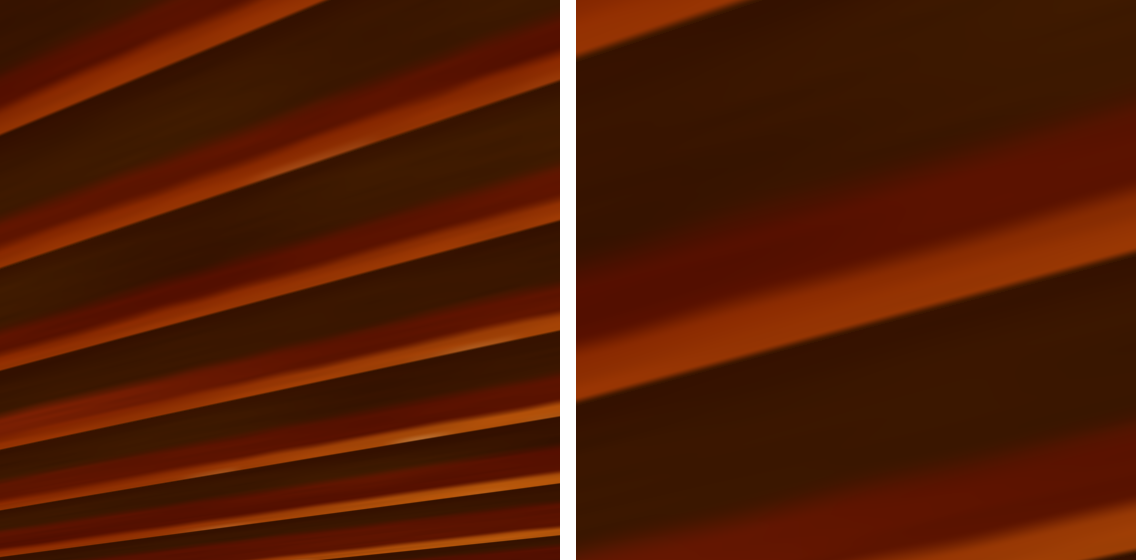
Left: the whole. Right: its middle third, enlarged.
This pattern is drawn by a Shadertoy shader. Its source:

```glsl
// Warm lit slats fanning out to the right, seen in steep perspective.
// Each pixel is traced back along its slat to the left edge, where a log scale
// gives the slat number; each slat is an orange lip, a red face and a dark gap.

float hash(vec2 p) {
    return fract(sin(dot(p, vec2(127.1, 311.7))) * 43758.5453);
}

float noise(vec2 p) {
    vec2 i = floor(p), f = fract(p);
    f = f * f * (3.0 - 2.0 * f);
    return mix(mix(hash(i), hash(i + vec2(1, 0)), f.x),
               mix(hash(i + vec2(0, 1)), hash(i + vec2(1, 1)), f.x), f.y);
}

// Height at which the slat through p meets the left edge
float leftHeight(vec2 p) {
    float rise = p.y - 0.13 * p.x;
    float h = rise / (1.0 + 0.41 * p.x);
    return (rise + 0.09 * h * h * p.x) / (1.0 + 0.44 * p.x);
}

void mainImage(out vec4 fragColor, in vec2 fragCoord) {
    vec2 uv = fragCoord / iResolution.xy;
    float h = leftHeight(uv);

    // Slat spacing shrinks by a constant ratio towards the bottom
    float band = log(max(h + 0.275, 0.01) / 1.03) / -log(0.77);
    float id = floor(band), f = band - id;
    float aa = 1.5 * fwidth(band);
    float low = smoothstep(1.0, 5.0, -id);

    // Slow mottling and fine streaks that run along the slats
    float mottle = noise(vec2(uv.x * 3.0, band * 2.5));
    float streak = noise(vec2(uv.x * 9.0, band * 22.0));
    float wobble = 0.02 * (noise(vec2(uv.x * 14.0, id * 7.3)) - 0.5);

    // Dark gap, deeper just under the next lip
    vec3 gap = mix(vec3(0.205, 0.068, 0.0), vec3(0.25, 0.105, 0.0), mottle);
    gap = mix(gap, vec3(0.19, 0.05, 0.0), 0.5 * smoothstep(0.82, 1.0, f));

    // Red face with a soft upper limit; one slat catches more light at the left
    vec3 face = mix(vec3(0.32, 0.055, 0.0), vec3(0.38, 0.085, 0.0), mottle);
    float caught = id == -3.0 ? 1.0 - smoothstep(0.0, 0.65, uv.x) : 0.0;
    face = mix(face, vec3(0.47, 0.12, 0.01), caught);
    float faceTop = 0.4 + 0.008 * id * id + wobble;
    vec3 col = mix(face, gap, smoothstep(faceTop - 0.08, faceTop + 0.08, f));

    // Orange lip, brighter on the low slats to the right
    vec3 lip = mix(vec3(0.58, 0.2, 0.01), vec3(0.52, 0.15, 0.0), smoothstep(0.02, 0.18, f));
    lip = mix(lip, vec3(0.7, 0.33, 0.04), low * smoothstep(0.1, 0.9, uv.x));
    float lipTop = 0.19 + wobble;
    col = mix(lip, col, smoothstep(lipTop - 0.035 - aa, lipTop + 0.035 + aa, f));

    // Broken pale glints along the lower edge, mostly right of centre
    float glint = smoothstep(0.45, 0.85, noise(vec2(uv.x * 8.0, id * 5.7)));
    glint *= exp(-pow((uv.x - 0.64) / 0.25, 2.0)) * mix(0.4, 0.9, low);
    glint *= 1.0 - smoothstep(0.025, 0.085 + aa, f);
    col = mix(col, vec3(0.78, 0.52, 0.28), glint);

    // Crisp underside of the lip, then faint grain
    col = mix(gap, col, smoothstep(0.0, max(0.03, aa), f));
    col *= 0.96 + 0.08 * streak;

    fragColor = vec4(col, 1.0);
}
```
